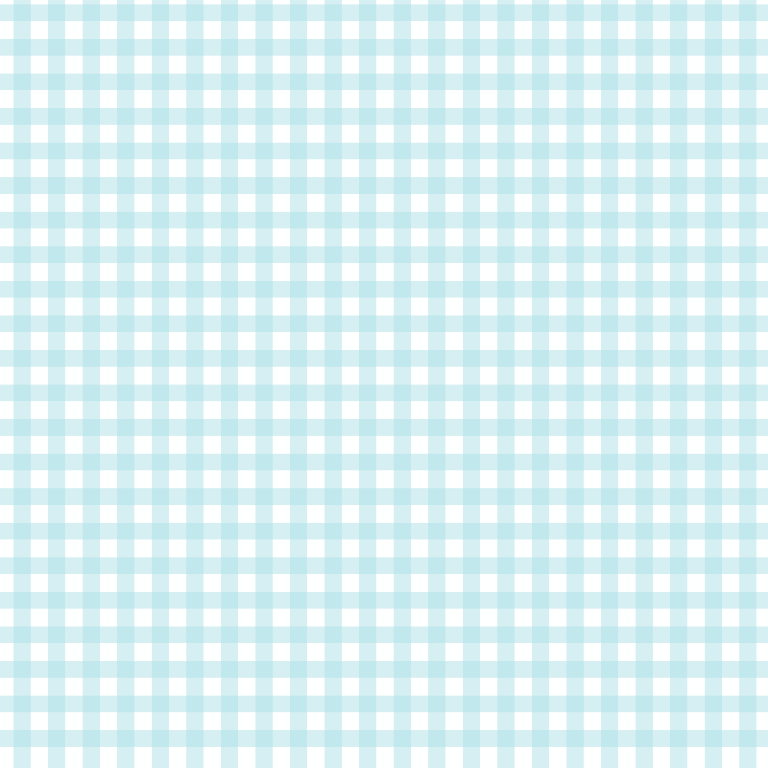
This pattern is drawn by a Shadertoy shader. Its source:

```glsl
// Pale blue gingham: evenly spaced vertical and horizontal bands over white.
// Each band set is a repeated 1D distance turned into pixel coverage; crossings
// take a deeper tint. The weave is perfectly regular, so no noise is used.

const vec3 WHITE = vec3(0.998, 1.0, 1.0);
const vec3 SINGLE_TINT = vec3(0.841, 0.939, 0.951);
const vec3 CROSSING_TINT = vec3(0.757, 0.908, 0.93);

const float PERIOD = 0.045;                           // about 22.2 repeats each way
const vec2 BAND_WIDTH = vec2(0.0224, 0.0217);         // vertical, horizontal bands
const vec2 FIRST_CENTRE = vec2(0.0288, 1.0 - 0.0166); // one band centre per axis
const float PLAIN_HEM = 0.012;                        // no horizontal band below this
const float EDGE_PIXELS = 0.7;                        // width of the smoothed edge

// Coverage of repeated bands along both axes, softened at the edges
vec2 bandCoverage(vec2 p, vec2 centre, vec2 width, float period, float softness) {
    vec2 offset = mod(p - centre + 0.5 * period, period) - 0.5 * period;
    vec2 edgeDistance = abs(offset) - 0.5 * width;
    return clamp(0.5 - edgeDistance / softness, 0.0, 1.0);
}

// Blend cloth colours by how much each band set covers the point
vec3 ginghamColour(vec2 coverage) {
    vec3 betweenRows = mix(WHITE, SINGLE_TINT, coverage.x);
    vec3 insideRow = mix(SINGLE_TINT, CROSSING_TINT, coverage.x);
    return mix(betweenRows, insideRow, coverage.y);
}

void mainImage(out vec4 fragColor, in vec2 fragCoord) {
    float pixel = 1.0 / iResolution.y;
    vec2 p = fragCoord * pixel;
    float softness = EDGE_PIXELS * pixel;
    vec2 coverage = bandCoverage(p, FIRST_CENTRE, BAND_WIDTH, PERIOD, softness);

    // The bottom hem carries vertical bands only
    coverage.y *= step(PLAIN_HEM, p.y);
    fragColor = vec4(ginghamColour(coverage), 1.0);
}
```
